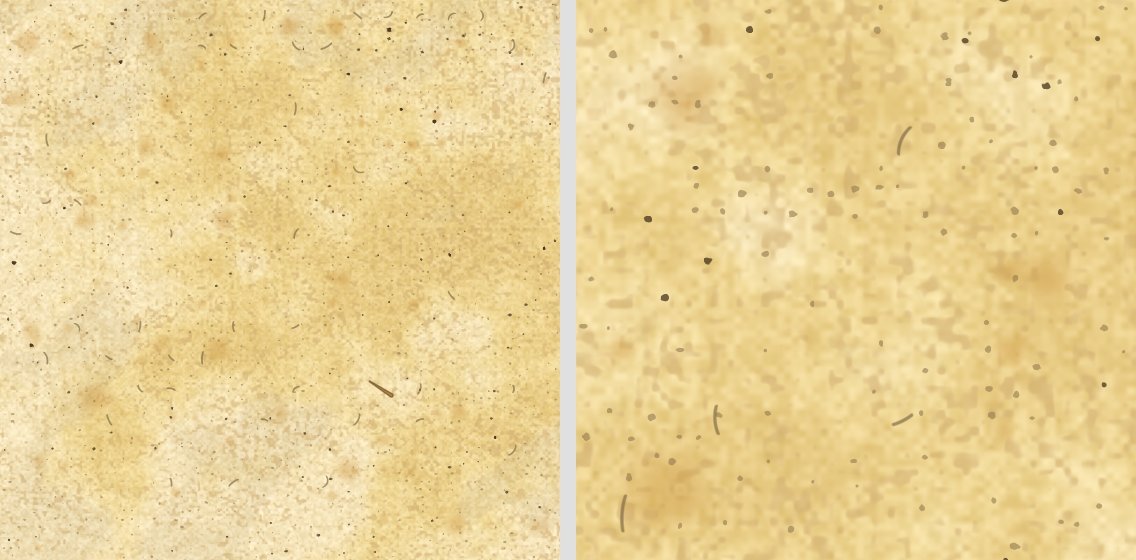
Left, the full canvas; right, a detail of the centre.
Write a WebGL 1 fragment shader that draws this texture.

```glsl
precision highp float;
// Aged cream paper: layered value noise gives ochre stains, grey folds,
// a woven tooth and tan grain. Hashed cells scatter foxing spots, dark
// specks and curved fibres, and one wood splinter lies on top.
uniform vec2 u_resolution;

const vec3 CREAM = vec3(0.965, 0.900, 0.735);
const vec3 YELLOW = vec3(0.945, 0.855, 0.600);
const vec3 OCHRE = vec3(0.880, 0.750, 0.450);
const vec3 GREY = vec3(0.865, 0.795, 0.625);
const vec3 TAN = vec3(0.800, 0.660, 0.420);
const vec3 RUST = vec3(0.770, 0.540, 0.190);
const vec3 DARK = vec3(0.230, 0.160, 0.080);
const vec3 WOOD = vec3(0.690, 0.510, 0.220);

const float GRAIN_SCALE = 235.0;
const float STAIN_SCALE = 5.0;
const float GRAIN_STRENGTH = 0.50;
const float TOOTH_CONTRAST = 0.17;
const vec2 STAIN_CENTER = vec2(0.78, 0.78);
const vec2 SPLINTER_TIP = vec2(0.660, 0.319);
const vec2 SPLINTER_END = vec2(0.699, 0.294);

float hash(vec2 p) {
  return fract(sin(dot(p, vec2(127.1, 311.7))) * 43758.5453);
}

float noise(vec2 p) {
  vec2 i = floor(p);
  vec2 f = fract(p);
  f = f * f * (3.0 - 2.0 * f);
  float low = mix(hash(i), hash(i + vec2(1.0, 0.0)), f.x);
  float high = mix(hash(i + vec2(0.0, 1.0)), hash(i + 1.0), f.x);
  return mix(low, high, f.y);
}

float fbm(vec2 p) {
  float sum = 0.0;
  float amp = 0.53;
  for (int i = 0; i < 4; i++) {
    sum += amp * noise(p);
    p = mat2(1.6, 1.2, -1.2, 1.6) * p + 17.3;
    amp *= 0.5;
  }
  return sum;
}

// Ragged dots, at most one per cell; radius and softness in canvas units.
float dots(vec2 p, float cells, float chance, float radius, float soft, float seed) {
  vec2 q = p * cells;
  vec2 id = floor(q) + seed;
  vec2 center = 0.3 + 0.4 * vec2(hash(id + 3.1), hash(id + 7.7));
  vec2 d = (fract(q) - center) / cells;
  d.x *= mix(0.7, 1.3, hash(id + 5.3));
  float size = radius * mix(0.45, 1.0, hash(id + 9.2));
  float edge = length(d) + size * 0.7 * (noise(p * 1.2 / radius) - 0.5);
  return step(hash(id), chance) * (1.0 - smoothstep(size - soft, size + soft, edge));
}

// Short bent hairs, at most one per cell.
float fibres(vec2 p, float cells, float chance, float px) {
  vec2 q = p * cells;
  vec2 id = floor(q) + 61.0;
  float angle = 6.2832 * hash(id + 2.4);
  float c = cos(angle);
  float s = sin(angle);
  vec2 d = mat2(c, -s, s, c) * (fract(q) - 0.5);
  float bend = mix(-3.0, 3.0, hash(id + 4.6));
  float reach = mix(0.09, 0.19, hash(id + 8.8));
  float across = abs(d.y - bend * (d.x * d.x - 0.01)) / cells;
  float past = max(abs(d.x) - reach, 0.0) / cells;
  float dist = length(vec2(across, past));
  return step(hash(id), chance) * (1.0 - smoothstep(0.0004, 0.0010 + px, dist));
}

void main() {
  float scale = min(u_resolution.x, u_resolution.y);
  vec2 p = gl_FragCoord.xy / scale;
  float px = 1.0 / scale;

  // Broad yellowing and ochre stains, strongest toward the upper right.
  float broad = fbm(p * STAIN_SCALE + 4.0);
  float blotch = fbm(p * 13.0 + 31.0);
  float aged = exp(-4.5 * dot(p - STAIN_CENTER, p - STAIN_CENTER));
  float stain = broad * 0.6 + blotch * 0.4 + aged * 0.17;
  vec3 color = mix(CREAM, YELLOW, smoothstep(0.40, 0.66, stain));
  color = mix(color, OCHRE, 0.50 * smoothstep(0.57, 0.76, stain));

  // Diagonal greyish folds with one edge firmer than the other.
  vec2 along = vec2(p.x + p.y, p.y - p.x) * 0.707;
  float fold = fbm(along * vec2(2.6, 5.0) + 52.0);
  float crease = smoothstep(0.51, 0.57, fold) * (1.0 - smoothstep(0.57, 0.72, fold));
  color = mix(color, GREY, 0.38 * crease);

  // Woven tooth, then clustered tan grain.
  float fine = noise(p * GRAIN_SCALE);
  float medium = noise(p * GRAIN_SCALE * 0.52 + 90.0);
  float weave = noise(p * vec2(210.0, 55.0)) + noise(p * vec2(50.0, 190.0) + 40.0) - 1.0;
  float tooth = (fine - 0.5) * 0.6 + (medium - 0.5) * 0.35 + weave * 0.18;
  color += TOOTH_CONTRAST * tooth * vec3(0.55, 0.75, 1.15);
  float cluster = fbm(p * 9.0 + 73.0) - 0.5;
  float grain = noise(p * GRAIN_SCALE * 0.85 + 12.0) * 0.6 + noise(p * 105.0 + 25.0) * 0.4;
  color = mix(color, TAN, GRAIN_STRENGTH * smoothstep(0.54, 0.84, grain + 0.4 * cluster + 0.05 * aged));

  // Soft foxing, dark specks and hairs.
  float fox = dots(p, 9.0, 0.25, 0.019, 0.013, 11.0) + 0.8 * dots(p, 21.0, 0.10, 0.009, 0.006, 23.0);
  color = mix(color, RUST, min(fox, 1.0) * (0.18 + 0.45 * fine * medium + 0.15 * aged));
  color = mix(color, TAN * 0.72, 0.60 * dots(p, 75.0, 0.14, 0.0022, 0.6 * px, 37.0));
  color = mix(color, DARK, 0.70 * dots(p, 38.0, 0.09, 0.0025, 0.6 * px, 43.0));
  color = mix(color, DARK, 0.90 * dots(p, 12.0, 0.06, 0.0038, 0.6 * px, 57.0));
  color = mix(color, TAN * 0.60, 0.65 * fibres(p, 18.0, 0.11, px));

  // Tapered splinter with a dark rim.
  vec2 axis = SPLINTER_END - SPLINTER_TIP;
  float t = clamp(dot(p - SPLINTER_TIP, axis) / dot(axis, axis), 0.0, 1.0);
  float rim = length(p - SPLINTER_TIP - axis * t) - mix(0.0015, 0.0038, t);
  color = mix(color, DARK * 1.4, 0.9 * (1.0 - smoothstep(-px, px, rim)));
  color = mix(color, WOOD, 1.0 - smoothstep(-px, px, rim + 0.0015));

  gl_FragColor = vec4(clamp(color, 0.0, 1.0), 1.0);
}
```
